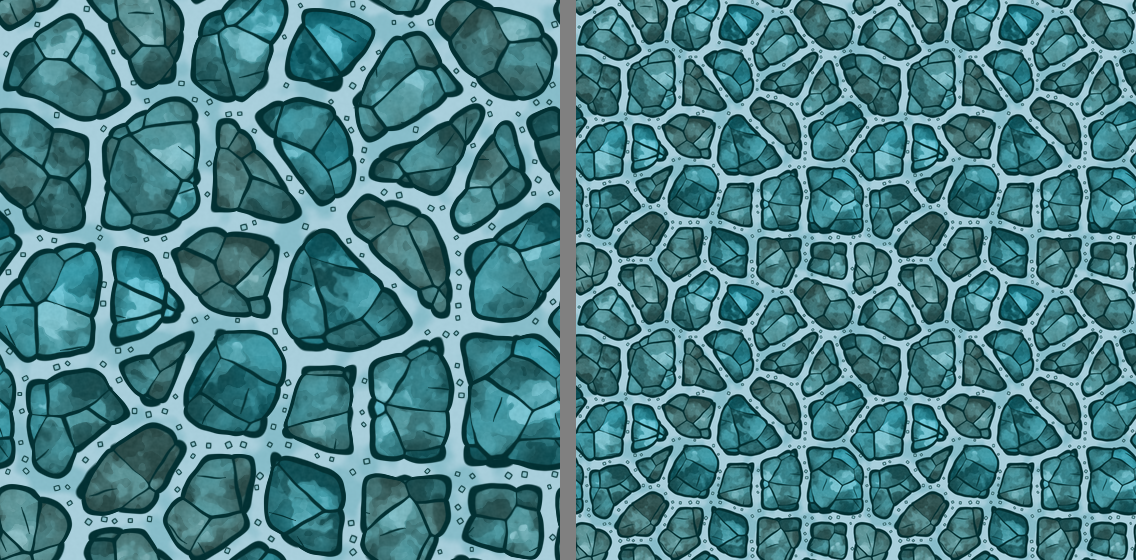
Left: one tile. Right: repeated 2 by 2.
Write a WebGL 1 fragment shader that draws this texture.

```glsl
precision highp float;
// Inked, watercolour teal stones set in pale mortar with tiny outlined pebbles.
// A wrapping Voronoi field gives the stones; a second one, turned and shifted
// inside each stone, cuts facets. Wrapped gradient noise supplies the washes.
uniform vec2 u_resolution;

const vec2 STONES = vec2(6.0, 5.0);
const vec2 FACETS = vec2(12.0, 8.0);
const vec3 INK = vec3(0.01, 0.19, 0.20);

vec2 hash2(vec2 p) {
  vec3 q = fract(p.xyx * vec3(0.1031, 0.1030, 0.0973));
  q += dot(q, q.yzx + 33.33);
  return fract((q.xx + q.yz) * q.zy);
}

mat2 turn(float a) { return mat2(cos(a), sin(a), -sin(a), cos(a)); }

float corner(vec2 cell, vec2 f, vec2 o, float period) {
  float a = 6.2832 * hash2(mod(cell + o, period) + 17.0).x;
  return dot(vec2(cos(a), sin(a)), f - o);
}

// Gradient noise repeating every period cells
float noise(vec2 p, float period) {
  vec2 c = floor(p), f = p - c;
  vec2 u = f * f * f * (f * (f * 6.0 - 15.0) + 10.0);
  return mix(mix(corner(c, f, vec2(0, 0), period), corner(c, f, vec2(1, 0), period), u.x),
             mix(corner(c, f, vec2(0, 1), period), corner(c, f, vec2(1, 1), period), u.x), u.y);
}

vec2 seedOffset(vec2 cell, vec2 n, vec2 p) {
  return (cell + 0.1 + 0.8 * hash2(mod(cell, n))) / n - p;
}

// Distance to the cell border, corners blunted by soft
float voronoi(vec2 p, vec2 n, float soft, out vec2 toSeed, out vec2 id) {
  vec2 home = floor(p * n), nearest = home;
  float best = 9.0, sum = 0.0;
  toSeed = vec2(0.0);
  for (int j = -1; j <= 1; j++) for (int i = -1; i <= 1; i++) {
    vec2 cell = home + vec2(i, j), r = seedOffset(cell, n, p);
    if (dot(r, r) < best) { best = dot(r, r); toSeed = r; nearest = cell; }
  }
  for (int j = -2; j <= 2; j++) for (int i = -2; i <= 2; i++) {
    if (i == 0 && j == 0) continue;
    vec2 r = seedOffset(nearest + vec2(i, j), n, p);
    sum += exp(-dot(0.5 * (toSeed + r), normalize(r - toSeed)) / soft);
  }
  id = mod(nearest, n);
  return -soft * log(sum);
}

float stoneField(vec2 uv, out vec2 toSeed, out vec2 id) {
  vec2 bend = vec2(noise(uv * 7.0, 7.0), noise(uv * 7.0 + 3.0, 7.0)) * 0.022;
  bend += vec2(noise(uv * 30.0, 30.0), noise(uv * 30.0 + 9.0, 30.0)) * 0.003;
  return voronoi(uv + bend, STONES, 0.007, toSeed, id);
}

float below(float d, float edge, float px) { return 1.0 - smoothstep(edge - px, edge + px, d); }

vec3 mortarColor(vec2 uv, float px) {
  float wash = noise(uv * 9.0, 9.0) + 0.5 * noise(uv * 26.0, 26.0);
  vec3 col = mix(vec3(0.66, 0.81, 0.86), vec3(0.53, 0.74, 0.79), smoothstep(0.0, 0.35, wash));
  // Pebbles, kept only where their centre lies well inside the mortar
  vec2 cell = floor(uv * 36.0), rnd = hash2(cell + 71.0), seed, id;
  vec2 centre = (cell + 0.27 + 0.46 * rnd) / 36.0;
  if (stoneField(centre, seed, id) < 0.006 && rnd.y > 0.15) {
    vec2 q = abs(turn(rnd.x * 40.0) * (uv - centre) * vec2(1.0, 0.8 + 0.5 * rnd.y));
    float d = mix(max(q.x, q.y), length(q), 0.35) - 0.0032 - 0.0018 * rnd.x;
    col = mix(col, vec3(0.55, 0.76, 0.80), below(d, 0.0, px));
    col = mix(col, INK + 0.06, below(abs(d), 0.0011, px));
  }
  return col;
}

vec3 stoneColor(vec2 uv, vec2 toSeed, vec2 stone, vec2 facet, float d) {
  vec2 shift = floor(facet * 60.0);
  float broad = noise(uv * 9.0 + shift, 9.0) + 0.4 * noise(uv * 32.0, 32.0);
  float dabs = noise(uv * 17.0 + shift.yx, 17.0) + 0.35 * noise(uv * 60.0, 60.0);
  float tone = 0.43 + 0.42 * (facet.x - 0.5) + 0.26 * (stone.x - 0.5);
  tone += 0.16 * smoothstep(-0.04, 0.04, broad) - 0.08 + 0.25 * broad;
  tone += 0.10 * smoothstep(0.12, 0.16, dabs) - 0.13 * smoothstep(0.16, 0.20, -dabs);
  tone -= 0.16 * (1.0 - smoothstep(0.015, 0.05, d + 0.02 * dabs));
  // Dry-brushed highlight near the middle
  float glow = 0.045 - length(toSeed + 0.03 * (stone - 0.5)) + 0.05 * dabs;
  tone += (0.12 + 0.28 * stone.y) * smoothstep(-0.004, 0.004, glow);
  vec3 col = mix(vec3(0.11, 0.30, 0.31), vec3(0.23, 0.47, 0.49), smoothstep(0.0, 0.42, tone));
  col = mix(col, vec3(0.31, 0.59, 0.62), smoothstep(0.38, 0.66, tone));
  col = mix(col, vec3(0.52, 0.76, 0.80), smoothstep(0.68, 1.05, tone));
  float blue = stone.y - 0.5 + 0.5 * (facet.y - 0.5) + 0.4 * broad;
  return col + vec3(-0.12, 0.02, 0.06) * clamp(blue, -0.45, 0.8);
}

void main() {
  vec2 uv = gl_FragCoord.xy / u_resolution, toSeed, stoneId, toFacet, facetId;
  float px = 0.8 / u_resolution.y;
  float d = stoneField(uv, toSeed, stoneId);
  vec2 stone = hash2(stoneId + 5.0);

  // Facets in each stone's own turned frame
  vec2 local = turn(stone.x * 6.2832) * toSeed + stone * 3.0;
  float crack = voronoi(local, FACETS, 0.0012, toFacet, facetId);
  vec2 facet = hash2(facetId + stoneId * 7.0 + 31.0);
  d -= 0.008 * exp(-crack * 70.0);

  // Ink: outline, tapering cracks and hairline strokes
  float press = noise(uv * 14.0, 14.0);
  float ink = below(d, 0.0185 + 0.003 * press, px);
  ink = max(ink, below(crack, 0.0024 + 0.0035 * press, px));
  vec2 stroke = turn(facet.y * 6.2832) * toFacet;
  float hair = abs(stroke.x - 0.018 + 0.004 * noise(uv * 20.0, 20.0));
  float taper = 0.0014 * (1.0 - smoothstep(0.008, 0.035, abs(stroke.y)));
  ink = max(ink, below(hair, taper, px) * step(0.35, facet.x) * step(0.0004, taper));

  vec3 col = mix(stoneColor(uv, toSeed, stone, facet, d), INK, ink);
  col = mix(col, mortarColor(uv, px), below(d, 0.0095, px));
  // Paper grain
  float grain = noise(uv * 110.0, 110.0) + 0.6 * noise(uv * 220.0, 220.0);
  gl_FragColor = vec4(col + 0.035 * grain * (1.0 - 0.7 * ink), 1.0);
}
```
